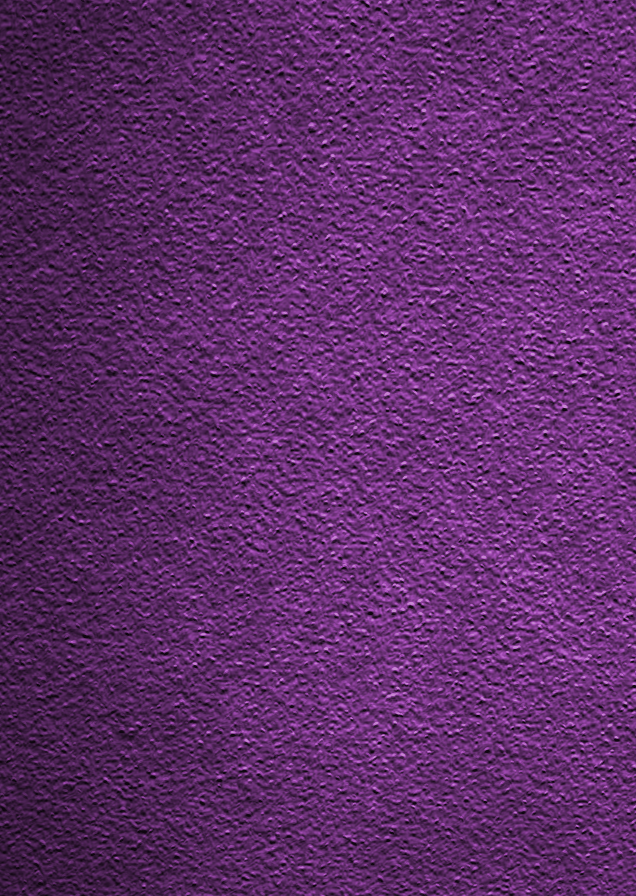
Write a Shadertoy shader that draws this texture.

```glsl
// Draws rough purple plaster: fine grit and short lit flecks, shaded at the left.

const vec3 PURPLE = vec3(0.90, 0.415, 1.0);
const vec3 PALE_LILAC = vec3(0.78, 0.53, 0.82);
const vec2 GRAIN_SCALE = vec2(205.0, 285.0);
const vec2 LIGHT_OFFSET = vec2(0.15, 0.95);
const float FLECK_SCALE = 135.0;

float hash(vec2 cell) {
    return fract(sin(dot(cell, vec2(127.1, 311.7))) * 43758.5453);
}

float valueNoise(vec2 p) {
    vec2 cell = floor(p);
    vec2 f = fract(p);
    f = f * f * (3.0 - 2.0 * f);
    float low = mix(hash(cell), hash(cell + vec2(1.0, 0.0)), f.x);
    float high = mix(hash(cell + vec2(0.0, 1.0)), hash(cell + vec2(1.0, 1.0)), f.x);
    return mix(low, high, f.y);
}

// Two octaves of bumps form the surface height.
float surfaceHeight(vec2 p) {
    return 0.62 * valueNoise(p) + 0.42 * valueNoise(p * 1.8 + 37.4);
}

// Bends the grain so that its ridges do not follow the lattice.
vec2 crumple(vec2 p, float amount) {
    vec2 bend = vec2(valueNoise(p * 0.37 + 11.3), valueNoise(p * 0.37 + 71.9));
    return p + amount * (bend - 0.5);
}

// Height difference along the light direction: lit tops, dark undersides.
float relief(vec2 p, vec2 lightOffset) {
    return surfaceHeight(p) - surfaceHeight(p + lightOffset);
}

float softEllipse(vec2 p, vec2 halfSize) {
    return 1.0 - smoothstep(0.35, 1.1, length(p / halfSize));
}

// Scattered short, bowed flecks, each with a shadow just below it.
float flecks(vec2 p) {
    vec2 home = floor(p);
    float sum = 0.0;
    for (int j = -1; j <= 1; j++) {
        for (int i = -1; i <= 1; i++) {
            vec2 cell = home + vec2(i, j);
            vec2 center = cell + vec2(hash(cell + 3.7), hash(cell + 19.1));
            vec2 d = p - center;
            d.y += 0.9 * (hash(cell + 41.3) - 0.5) * d.x + 0.35 * d.x * d.x;
            vec2 halfSize = vec2(0.48, 0.24) * mix(0.7, 1.25, hash(cell + 57.7));
            float strength = hash(cell + 83.9);
            float lit = softEllipse(d, halfSize);
            float shadow = softEllipse(d + vec2(0.0, 1.7 * halfSize.y), halfSize);
            sum += strength * strength * (lit - 0.75 * shadow);
        }
    }
    return sum;
}

// Broad lighting: dark left side, softly dimmed bottom and top.
float broadLight(vec2 uv) {
    float side = mix(0.275, 0.483, smoothstep(-0.1, 0.62, uv.x));
    float bottom = mix(0.81, 1.0, smoothstep(0.0, 0.3, uv.y));
    float top = 1.0 - 0.10 * smoothstep(0.72, 1.0, uv.y);
    return side * bottom * top;
}

// Faint patches of uneven pigment at two sizes.
float mottling(vec2 p) {
    float clouds = valueNoise(p * 17.0 + 5.2) - 0.5;
    float patches = valueNoise(p * 75.0 + 23.8) - 0.5;
    return 1.0 + 0.11 * clouds + 0.17 * patches;
}

vec3 pigment(float tone) {
    vec3 color = PURPLE * min(tone, 0.74);
    return mix(color, PALE_LILAC, smoothstep(0.68, 0.98, tone));
}

void mainImage(out vec4 fragColor, in vec2 fragCoord) {
    vec2 uv = fragCoord / iResolution.xy;
    vec2 p = fragCoord / iResolution.y;

    // The grain grows slightly coarser towards the top.
    vec2 stretched = vec2(p.x, p.y - 0.1 * p.y * p.y);
    vec2 grainPoint = crumple(stretched * GRAIN_SCALE, 0.8);

    float slope = relief(grainPoint, LIGHT_OFFSET);
    float shade = 1.0 + 1.25 * slope + 0.85 * flecks(stretched * FLECK_SCALE);
    float tone = max(broadLight(uv) * mottling(p) * shade, 0.06);

    fragColor = vec4(pigment(tone), 1.0);
}
```
